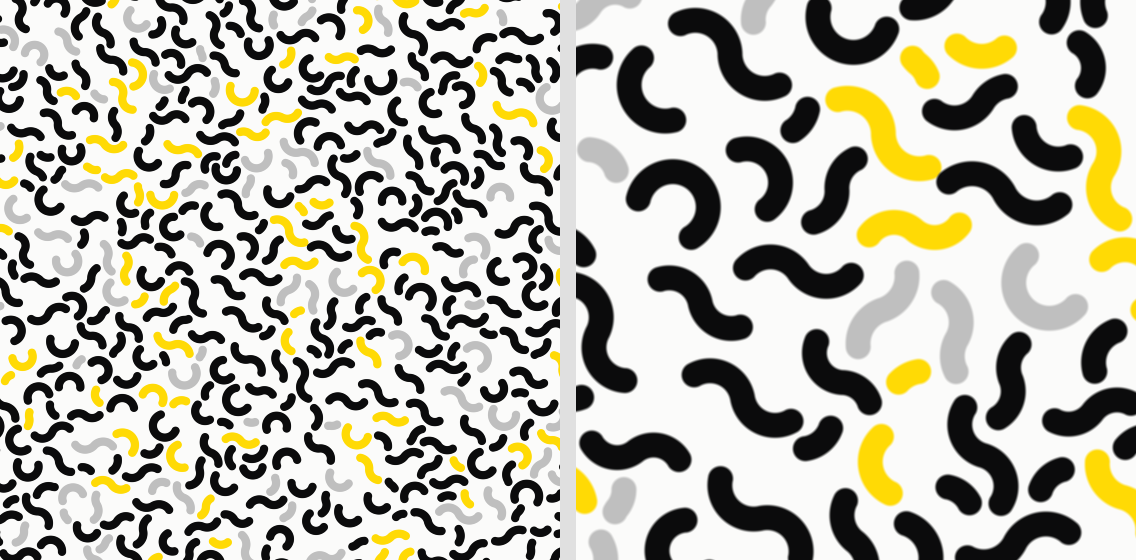
Left: the whole. Right: its middle third, enlarged.
Write a three.js fragment shader that draws this pattern.

```glsl
// Scattered round-ended squiggles, C-arcs and S-curves, in black, grey and yellow on white.
#define CELLS 22.0        // marks across the canvas
#define HALF_WIDTH 0.163  // half stroke width, in cells
#define SPACING 0.405     // least distance between two centre lines, in cells
#define EDGE 0.024        // edge softness, in cells
#define JITTER 0.34       // scatter of the mark centres
#define TILT 0.45         // rotation of the underlying grid
#define S_SHARE 0.56      // share of S-curves, the rest are C-arcs
#define GREY_SHARE 0.13
#define YELLOW_SHARE 0.13

varying vec2 vUv;

const float PI = 3.14159265;
const vec3 PAPER = vec3(0.985, 0.985, 0.98);
const vec3 BLACK = vec3(0.043, 0.045, 0.047);
const vec3 GREY = vec3(0.75);
const vec3 YELLOW = vec3(1.0, 0.855, 0.02);

struct Mark {
  vec2 origin, tangent;  // middle of the curve and its direction there
  float radius, turn;    // bend radius and angle turned by each half
  float flip, hand;      // flip: -1 for S, +1 for C; hand: mirroring
  float rank;            // higher ranks keep their full length
};

vec4 hash4(vec2 p) {
  vec4 q = fract(p.xyxy * vec4(0.1031, 0.1030, 0.0973, 0.1099));
  q += dot(q, q.wzxy + 33.33);
  return fract((q.xxyz + q.yzzw) * q.zywx);
}

vec2 normalOf(vec2 t) { return vec2(-t.y, t.x); }

Mark markIn(vec2 cell) {
  vec4 a = hash4(cell + 71.0), b = hash4(cell + 219.0);
  float odd = mod(cell.x + cell.y, 2.0);
  Mark m;
  m.flip = a.z < S_SHARE ? -1.0 : 1.0;
  m.hand = a.w < 0.5 ? -1.0 : 1.0;
  m.radius = mix(0.38, 0.49, b.x);
  m.turn = mix(1.3, 2.0, b.y);
  m.rank = b.w + 1.0 - odd;
  // Neighbouring cells lie roughly crosswise, so long marks interlock
  float angle = odd * PI * 0.5 + (b.z - 0.5) * 1.7;
  if (m.flip < 0.0) angle -= m.hand * m.turn * 0.5;
  m.tangent = vec2(cos(angle), sin(angle));
  m.origin = cell + 0.5 + (a.xy - 0.5) * JITTER;
  if (m.flip > 0.0)
    m.origin -= normalOf(m.tangent) * m.hand * m.radius * (1.0 - cos(m.turn)) * 0.5;
  return m;
}

// Distance to an arc that leaves the origin along x and bends towards +y
float arcDistance(vec2 q, float radius, float from, float to) {
  if (to <= from) return 9.0;
  float middle = 0.5 * (from + to), reach = 0.5 * (to - from);
  float a = mod(atan(q.x, radius - q.y) - middle + PI, 2.0 * PI) - PI;
  a = middle + clamp(a, -reach, reach);
  return length(q - radius * vec2(sin(a), 1.0 - cos(a)));
}

// Distance to the part of a mark between two signed turning angles
float markDistance(vec2 p, Mark m, vec2 span) {
  vec2 d = p - m.origin;
  vec2 q = vec2(dot(d, m.tangent), dot(d, normalOf(m.tangent)) * m.hand);
  float ahead = arcDistance(q, m.radius, max(span.x, 0.0), span.y);
  q *= vec2(-1.0, m.flip);
  return min(ahead, arcDistance(q, m.radius, max(-span.y, 0.0), -span.x));
}

vec2 pointOn(Mark m, float s) {
  vec2 v = m.radius * vec2(sin(abs(s)), 1.0 - cos(s));
  if (s < 0.0) v *= vec2(-1.0, m.flip);
  return m.origin + m.tangent * v.x + normalOf(m.tangent) * v.y * m.hand;
}

// Distance from p to the nearest mark of higher rank around a cell
float clearance(vec2 p, vec2 cell, float rank) {
  float nearest = 9.0;
  for (int k = 0; k < 9; k++) {
    float f = float(k);
    Mark m = markIn(cell + vec2(mod(f, 3.0), floor(f / 3.0 + 0.01)) - 1.0);
    if (m.rank > rank) nearest = min(nearest, markDistance(p, m, vec2(-m.turn, m.turn)));
  }
  return nearest;
}

// Longest stretch of a mark that stays clear of its neighbours
vec2 freeSpan(Mark m, vec2 cell) {
  vec2 best = vec2(0.0);
  float stride = m.turn / 8.0, from = -m.turn;
  for (int i = 0; i <= 16; i++) {
    float s = float(i) * stride - m.turn;
    if (clearance(pointOn(m, s), cell, m.rank) < SPACING) from = s + stride;
    else if (s - from > best.y - best.x) best = vec2(from, s);
  }
  return best;
}

void main() {
  vec2 p = mat2(cos(TILT), sin(TILT), -sin(TILT), cos(TILT)) * vUv * CELLS;
  vec3 color = PAPER;
  for (int k = 0; k < 9; k++) {
    float f = float(k);
    vec2 cell = floor(p) + vec2(mod(f, 3.0), floor(f / 3.0 + 0.01)) - 1.0;
    Mark m = markIn(cell);
    // Trim only the marks whose full stroke covers this point
    if (markDistance(p, m, vec2(-m.turn, m.turn)) > HALF_WIDTH + EDGE) continue;
    vec2 span = freeSpan(m, cell);
    if ((span.y - span.x) * m.radius < 0.3) continue;
    float pick = hash4(cell + 407.0).x;
    vec3 ink = pick < GREY_SHARE ? GREY : pick < GREY_SHARE + YELLOW_SHARE ? YELLOW : BLACK;
    float d = markDistance(p, m, span);
    color = mix(color, ink, 1.0 - smoothstep(HALF_WIDTH - EDGE, HALF_WIDTH + EDGE, d));
  }
  gl_FragColor = vec4(color, 1.0);
}
```
